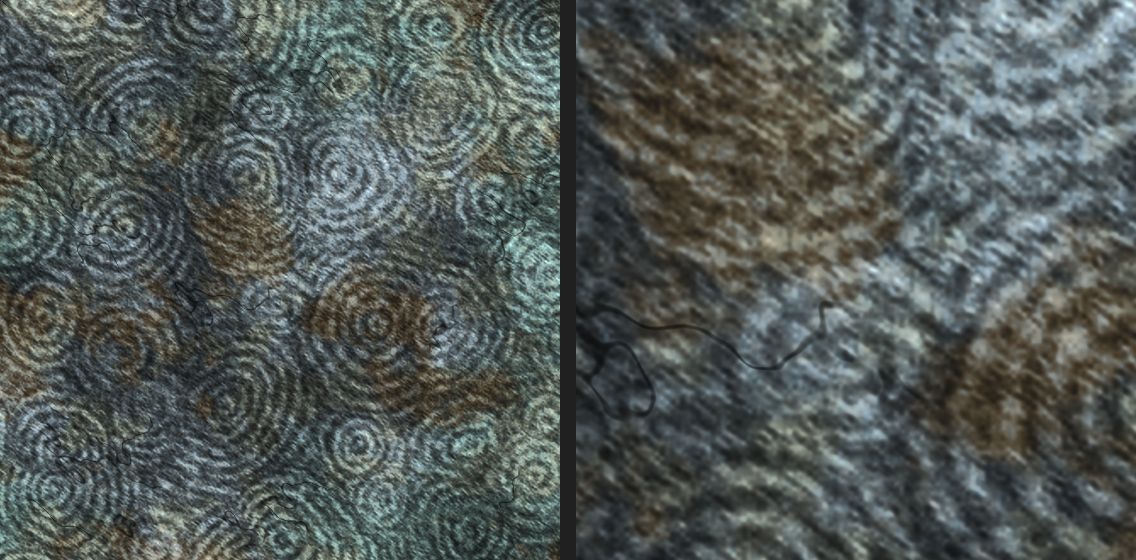
Left, the full canvas; right, a detail of the centre.
This texture is drawn by a Shadertoy shader. Its source:

```glsl
// Weathered stone carved with crowded sets of concentric rings.
// Weighted Voronoi cells pick each ring centre; slanted grain, mottling,
// cracks and ochre stains are multiplied over the carved relief.

float hash(vec2 p) {
    return fract(sin(dot(p, vec2(127.1, 311.7))) * 43758.5453);
}

float noise(vec2 p) {
    vec2 i = floor(p), f = fract(p);
    f = f * f * (3.0 - 2.0 * f);
    return mix(mix(hash(i), hash(i + vec2(1, 0)), f.x),
               mix(hash(i + vec2(0, 1)), hash(i + vec2(1, 1)), f.x), f.y);
}

float fbm(vec2 p) {
    float sum = 0.0, amp = 0.53;
    for (int i = 0; i < 4; i++) {
        sum += amp * noise(p);
        p = mat2(1.6, 1.2, -1.2, 1.6) * p + 7.3;
        amp *= 0.5;
    }
    return sum;
}

// Ring relief in x (-1 groove to 1 ridge), closeness to a cell border in y
vec2 carvedRings(vec2 p) {
    const float cells = 5.6;
    vec2 home = floor(p * cells);
    float nearest = 1e3, second = 1e3, ringDist = 0.0, seed = 0.0;
    for (int y = -3; y <= 3; y++)
    for (int x = -3; x <= 3; x++) {
        vec2 id = home + vec2(x, y);
        vec2 jitter = vec2(hash(id + 3.7), hash(id + 19.1));
        float size = mix(0.4, 1.25, hash(id + 41.3));
        float d = length(p - (id + 0.1 + 0.8 * jitter) / cells);
        float weighted = d * cells / size;
        if (weighted < nearest) {
            second = nearest;
            nearest = weighted;
            ringDist = d;
            seed = hash(id + 67.9);
        } else {
            second = min(second, weighted);
        }
    }
    float border = second - nearest;
    float spacing = mix(0.020, 0.026, seed);
    float wave = sin(6.2832 * (ringDist / spacing + seed));
    wave = wave * (1.25 - 0.25 * abs(wave));
    return vec2(wave * smoothstep(0.0, 0.10, border),
                1.0 - smoothstep(0.0, 0.22, border));
}

void mainImage(out vec4 fragColor, in vec2 fragCoord) {
    vec2 p = fragCoord / iResolution.y;

    // Uneven hand carving: broad bends plus ragged edges
    vec2 bend = vec2(noise(p * 8.0), noise(p * 8.0 + 31.0)) - 0.5;
    vec2 ragged = vec2(noise(p * 75.0), noise(p * 75.0 + 53.0)) - 0.5;
    vec2 rings = carvedRings(p + 0.030 * bend + 0.007 * ragged);
    float wear = smoothstep(0.15, 0.65, fbm(p * 11.0 + 5.0));

    // Short strokes falling to the right
    vec2 slant = vec2(dot(p, vec2(0.8, -0.6)), dot(p, vec2(0.6, 0.8)));
    slant.y += 0.004 * noise(p * 40.0);
    float strokes = noise(slant * vec2(115.0, 290.0)) - 0.5;
    float grit = noise(p * 330.0 + 11.0) - 0.5;
    float mottle = noise(slant * vec2(45.0, 85.0) + 23.0) - 0.5;
    float patches = fbm(p * 6.0 + 2.0) - 0.5;

    // Sparse thin cracks
    float fissure = abs(fbm(slant * vec2(7.0, 12.0) + 61.0) - 0.5);
    float crack = (1.0 - smoothstep(0.002, 0.014, fissure))
                * smoothstep(0.56, 0.70, noise(p * 9.0 + 83.0));

    // Sum the layers as exposure, so light areas vary most
    float exposure = 0.33 * rings.x * mix(0.45, 1.0, wear)
                   - 0.22 * rings.y
                   + 0.95 * strokes + 0.55 * grit + 0.55 * mottle
                   + 1.5 * patches - 0.65 * crack;
    float light = 0.375 * exp(exposure);
    light = min(light, 0.5 + 0.45 * (light - 0.5) + 0.06);
    light = max(light, 0.07);

    // Slate blue and verdigris zones, with ochre in the darker stains
    vec3 slate = vec3(0.90, 1.01, 1.06);
    vec3 verdigris = vec3(0.84, 1.05, 1.01);
    vec3 lichen = vec3(0.97, 1.03, 0.92);
    vec3 ochre = vec3(1.14, 0.99, 0.74);
    vec3 tint = mix(slate, verdigris, smoothstep(0.35, 0.65, fbm(p * 3.0 + 37.0)));
    tint = mix(tint, lichen, 0.8 * smoothstep(0.45, 0.68, fbm(p * 13.0 + 71.0)));
    float stain = smoothstep(0.57, 0.74, fbm(p * 7.0 + 97.0) + 0.12 * mottle);
    tint = mix(tint, ochre, stain * (1.0 - 0.6 * smoothstep(0.25, 0.55, light)));
    tint += 0.07 * (noise(p * 150.0 + 13.0) - 0.5) * vec3(1.0, 0.0, -1.0);

    vec3 stone = light * (1.0 - 0.15 * stain) * tint;
    fragColor = vec4(clamp(stone, 0.0, 1.0), 1.0);
}
```
